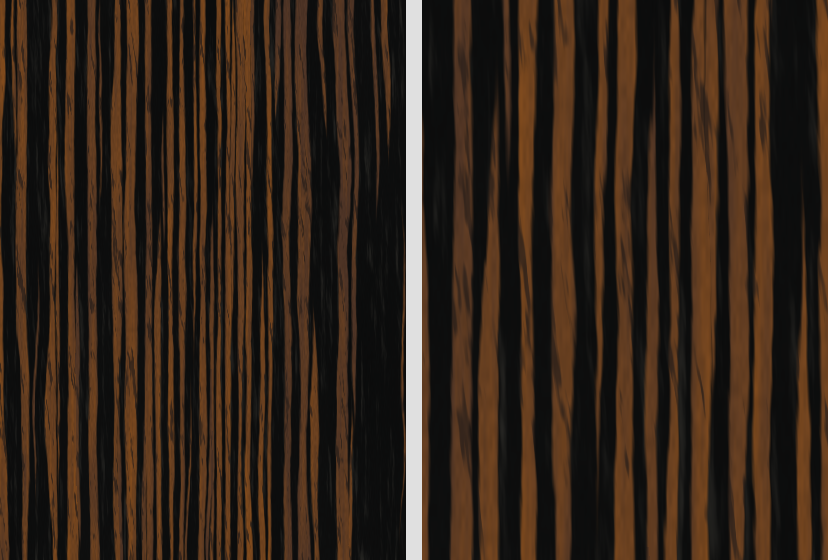
Left, the full canvas; right, a detail of the centre.
This texture is drawn by a Shadertoy shader. Its source:

```glsl
float hash(vec2 p) {
    p = fract(p * vec2(0.1031, 0.1137));
    p += dot(p, p.yx + 33.33);
    return fract((p.x + p.y) * p.x * 17.0);
}

float noise(vec2 p) {
    vec2 cell = floor(p), f = fract(p);
    f = f * f * (3.0 - 2.0 * f);
    return mix(mix(hash(cell), hash(cell + vec2(1, 0)), f.x),
               mix(hash(cell + vec2(0, 1)), hash(cell + vec2(1, 1)), f.x), f.y);
}

float fbm(vec2 p) {
    return 0.55 * noise(p) + 0.3 * noise(p * 2.1 + 17.0) + 0.15 * noise(p * 4.3 + 41.0);
}

// Soft coverage of a band with the given half width
float band(float dist, float halfWidth, float soft) {
    return smoothstep(-soft, soft, halfWidth - abs(dist))
         * smoothstep(0.0, 0.002, halfWidth);
}

void mainImage(out vec4 fragColor, in vec2 fragCoord) {
    vec2 p = fragCoord / iResolution.x;
    float height = iResolution.y / iResolution.x;
    float soft = 0.0012 + 0.6 / iResolution.x;

    // Long fibres, and short ones leaning off the vertical
    float fibre = fbm(vec2(p.x * 130.0, p.y * 5.0) + 60.0);
    float lean = p.x + 0.10 * p.y + 0.012 * noise(p * vec2(6.0, 4.0));
    float fleck = fbm(vec2(lean * 150.0, p.y * 16.0) + 200.0);

    // Shared sway of the grain, with ragged borders
    float x = p.x + 0.022 * (fbm(p * vec2(3.0, 2.2) + 9.0) - 0.5)
            + 0.004 * (fleck - 0.5) + 0.003 * (fibre - 0.5);

    float wood = 0.0, tone = 0.0;

    // Main stripes, crowded around the middle
    for (int i = 0; i < 28; i++) {
        float id = float(i) + 1.0;
        float t = (id - 14.5 + 0.6 * (hash(vec2(id, 3.0)) - 0.5)) / 13.5;
        float side = min(abs(t), 1.0);
        float centre = 0.53 + 0.3 * t + 0.25 * t * t * t;
        centre += mix(0.006, 0.024, side) * (fbm(vec2(id * 7.3, p.y * 2.4)) - 0.5);
        float halfWidth = mix(0.0056, 0.0125, side) * (0.55 + 0.8 * hash(vec2(id, 11.0)))
                        * (0.5 + noise(vec2(id * 5.7 + 80.0, p.y * 3.0)));
        // Some stripes run out to a point
        if (hash(vec2(id, 23.0)) < 0.3) {
            float tip = height * (0.2 + 0.6 * hash(vec2(id, 31.0)));
            float way = hash(vec2(id, 37.0)) < 0.6 ? 1.0 : -1.0;
            halfWidth *= smoothstep(0.0, 0.35, (tip - p.y) * way + 0.1);
        }
        float cover = band(x - centre, halfWidth, soft);
        if (cover > wood) {
            wood = cover;
            tone = 0.2 + 0.6 * hash(vec2(id, 47.0));
        }
    }

    // Slender slivers pointed at both ends
    for (int i = 0; i < 18; i++) {
        float id = float(i) + 1.0;
        float centre = (id - 0.5 + 0.7 * (hash(vec2(id, 53.0)) - 0.5)) / 18.0;
        float dy = (p.y - height * hash(vec2(id, 59.0))) / mix(0.15, 0.5, hash(vec2(id, 61.0)));
        float halfWidth = mix(0.002, 0.007, hash(vec2(id, 67.0))) * max(1.0 - dy * dy, 0.0);
        centre += 0.02 * (noise(vec2(id * 9.1, p.y * 3.0)) - 0.5);
        float cover = band(x - centre, halfWidth, soft);
        if (cover > wood) {
            wood = cover;
            tone = 0.1 + 0.5 * hash(vec2(id, 71.0));
        }
    }

    // Black heartwood with faint grey streaks
    float streak = smoothstep(0.5, 0.85, 0.6 * fibre + 0.4 * fleck);
    vec3 ebony = mix(vec3(0.048, 0.050, 0.050), vec3(0.135, 0.132, 0.122), streak);
    ebony *= 0.85 + 0.3 * fbm(p * vec2(9.0, 2.0));

    // Orange-brown sapwood with dark pores
    tone += 0.9 * (fibre - 0.5) + 0.5 * (noise(p * vec2(12.0, 3.0)) - 0.5);
    vec3 amber = mix(vec3(0.30, 0.20, 0.145), vec3(0.49, 0.285, 0.11), clamp(tone, 0.0, 1.0));
    float pore = smoothstep(0.60, 0.78, fleck);
    amber = mix(amber, vec3(0.16, 0.12, 0.10), 0.75 * pore);

    vec3 color = mix(ebony, amber, wood);
    color *= 0.94 + 0.12 * noise(p * vec2(400.0, 90.0));
    fragColor = vec4(color, 1.0);
}
```
